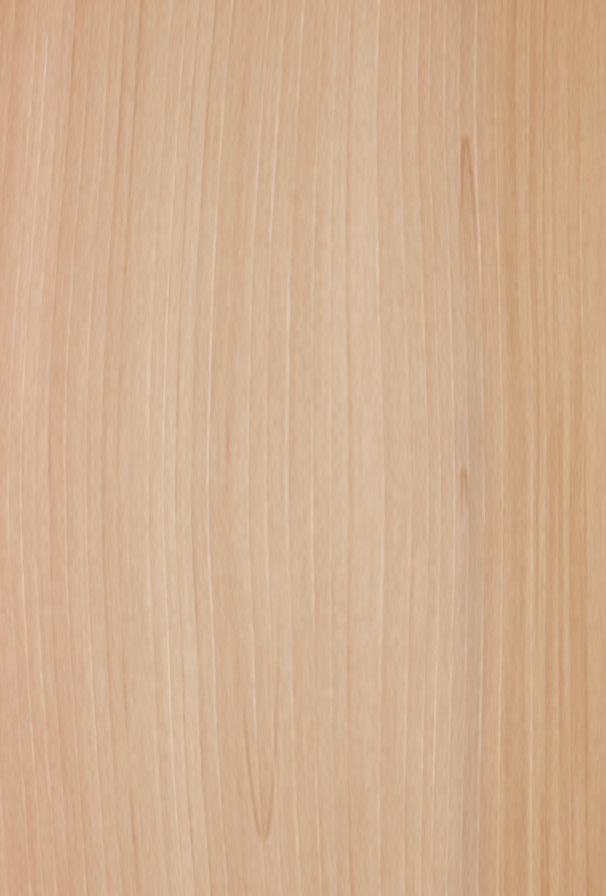
A Shadertoy shader for this texture:

```glsl
// Pale wood veneer: near-vertical grain with light seams, fine fibres and narrow cathedral tips.
#define PALE vec3(0.850, 0.743, 0.637)
#define TAN vec3(0.760, 0.588, 0.446)
#define PINK_TINT vec3(0.012, -0.006, 0.000)
#define AMBER_TINT vec3(0.002, 0.000, -0.016)
#define SEAM_COUNT 34.0
#define SEAM_WIDTH 0.060
#define SEAM_CONTRAST 0.46
#define FINE_COUNT 120.0
#define BEND 0.034
#define FIBRE_CONTRAST 0.27

float hash(vec2 p) {
    vec3 q = fract(vec3(p.xyx) * 0.1031);
    q += dot(q, q.yzx + 33.33);
    return fract((q.x + q.y) * q.z);
}

float noise(vec2 p) {
    vec2 cell = floor(p), f = fract(p);
    f = f * f * (3.0 - 2.0 * f);
    return mix(mix(hash(cell), hash(cell + vec2(1, 0)), f.x),
               mix(hash(cell + vec2(0, 1)), hash(cell + vec2(1, 1)), f.x), f.y);
}

// Across-grain coordinate: bows left in mid-height, straightens to the right.
float grainCoord(vec2 uv) {
    float bow = sin(3.14159 * clamp(uv.y * 0.95 + 0.05, 0.0, 1.0));
    float sway = noise(vec2(uv.x * 3.0 + 7.0, uv.y * 2.2)) - 0.5;
    float wobble = noise(vec2(uv.x * 9.0, uv.y * 7.0 + 3.0)) - 0.5;
    return uv.x + BEND * bow * (1.0 - smoothstep(0.4, 0.8, uv.x))
         + 0.026 * sway + 0.004 * wobble;
}

// Growth seams: negative is lighter, positive is darker.
float seams(float u, float y) {
    float s = u * SEAM_COUNT;
    s += 1.1 * noise(vec2(s * 0.6, 4.0));
    float id = floor(s + 0.5), f = fract(s);
    float width = SEAM_WIDTH * mix(0.7, 1.5, hash(vec2(id, 2.0)));
    float line = 1.0 - smoothstep(0.3 * width, width + fwidth(s), abs(s - id));
    float kind = hash(vec2(id, 9.0));
    float strength = kind < 0.2 ? 0.7 : -mix(0.3, 1.0, kind);
    strength *= mix(0.3, 1.1, noise(vec2(id * 5.0, y * 14.0)));
    strength *= mix(0.6, 1.2, noise(vec2(id * 3.0, y * 90.0)));
    float shade = 0.45 * exp(-6.0 * f) - 0.12 * f;
    float plank = 0.26 * (hash(vec2(floor(s), 5.0)) - 0.5);
    return SEAM_CONTRAST * (line * strength + (1.0 - line) * (shade + plank));
}

// Narrow parabolic growth ring closing at a point; dir is the way it opens.
float cathedral(vec2 uv, vec2 tip, float dir, float spread, float reach) {
    float along = (uv.y - tip.y) * dir;
    float halfWidth = spread * sqrt(max(along, 0.0));
    float across = abs(uv.x - tip.x + 0.04 * along * dir);
    float fade = smoothstep(-0.006, 0.012, along) * (1.0 - smoothstep(0.1 * reach, reach, along));
    float rim = 1.0 - smoothstep(0.001, 0.005, abs(across - halfWidth));
    float heart = 1.0 - smoothstep(0.3 * halfWidth, halfWidth + 0.006, across);
    return fade * (0.40 * rim + 0.20 * heart);
}

void mainImage(out vec4 fragColor, in vec2 fragCoord) {
    vec2 uv = fragCoord / iResolution.xy;
    float u = grainCoord(uv);

    // Broad light: pale middle, warmer corners and right side
    vec2 offCentre = (uv - vec2(0.42, 0.48)) * vec2(1.4, 1.35);
    float rightSide = smoothstep(0.72, 0.95, uv.x);
    float tone = 0.12 + 0.55 * dot(offCentre, offCentre) + 0.08 * rightSide;
    tone += 0.26 * (noise(vec2(u * 15.0, uv.y * 1.3)) - 0.5);

    // Grain seams, with closer and darker lines on the right
    tone += seams(u, uv.y) * mix(1.0, 0.6, rightSide);
    float fineLine = noise(vec2(u * FINE_COUNT, uv.y * 2.5));
    tone += 0.30 * smoothstep(0.45, 0.9, fineLine) * smoothstep(0.78, 0.86, uv.x);

    // Fibres and short pores
    float fibre = noise(vec2(u * 190.0, uv.y * 12.0)) - 0.5;
    float pore = noise(vec2(u * 300.0, uv.y * 110.0)) - 0.5;
    tone += FIBRE_CONTRAST * (0.75 * fibre + 0.8 * pore);

    // Closing rings and the dusky streak beside them
    tone += cathedral(uv, vec2(0.768, 0.85), -1.0, 0.036, 0.24);
    tone += cathedral(uv, vec2(0.435, 0.06), 1.0, 0.070, 0.32);
    tone += cathedral(uv, vec2(0.765, 0.48), -1.0, 0.030, 0.07);
    float streak = exp(-pow((u - 0.775) / 0.028, 2.0)) * noise(vec2(2.0, uv.y * 4.0));
    tone += 0.20 * streak;

    // Colour
    vec3 wood = mix(PALE, TAN, clamp(tone, -0.3, 1.25));
    wood += PINK_TINT * (1.0 - smoothstep(0.0, 0.3, uv.x));
    wood += AMBER_TINT * rightSide;
    wood += vec3(-0.025, -0.010, 0.010) * streak;
    fragColor = vec4(wood, 1.0);
}
```
